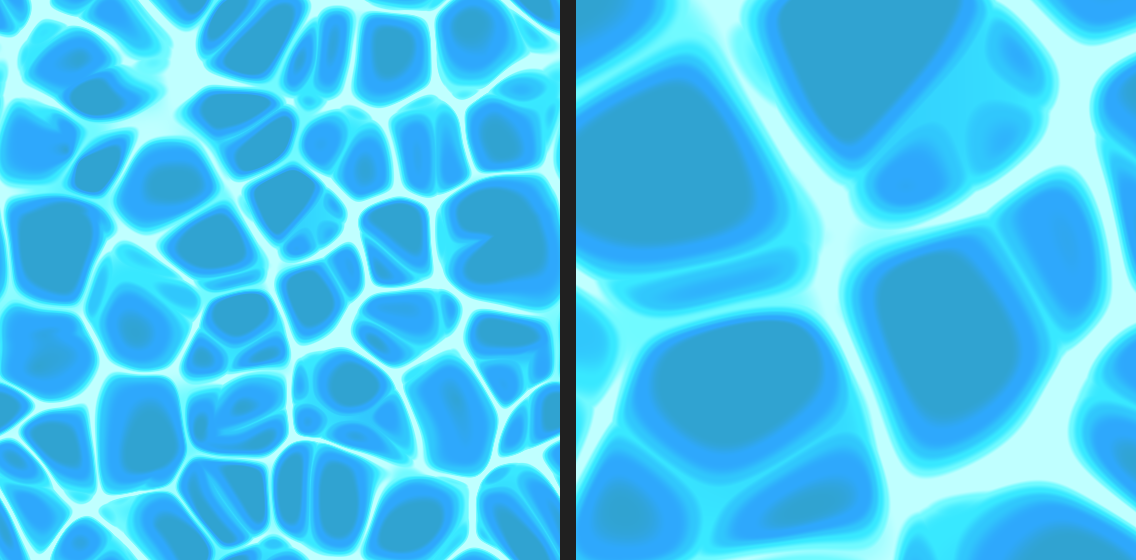
Left: the whole. Right: its middle third, enlarged.
A Shadertoy shader for this texture:

```glsl
// Sunlit pool water: a tiling web of bright caustic lines over blue cells.

const vec3 TEAL  = vec3(0.19, 0.64, 0.82);
const vec3 BLUE  = vec3(0.18, 0.66, 0.99);
const vec3 AZURE = vec3(0.19, 0.78, 0.99);
const vec3 CYAN  = vec3(0.22, 0.91, 1.00);
const vec3 AQUA  = vec3(0.44, 0.98, 1.00);
const vec3 FOAM  = vec3(0.75, 1.00, 1.00);

const float WEB_CELLS  = 6.0;    // main caustic cells per side
const float FOLD_CELLS = 5.0;    // faint secondary cells per side
const float JITTER     = 0.9;    // irregularity of the cells
const float ROUNDING   = 12.0;   // lower gives rounder cell corners
const float BEND       = 0.075;  // broad waviness of the lines
const float RIPPLE     = 0.018;  // fine waviness of the lines
const float FOLD_LIGHT = 0.38;   // brightness of the secondary lines

float hash(vec2 p, float seed) {
    return fract(sin(dot(p, vec2(127.1, 311.7)) + seed * 17.3) * 43758.5453);
}

// Value noise that wraps after n cells
float noise(vec2 uv, float n, float seed) {
    vec2 p = uv * n;
    vec2 i = floor(p);
    vec2 f = fract(p);
    f = f * f * f * (f * (f * 6.0 - 15.0) + 10.0);
    vec2 a = mod(i, n);
    vec2 b = mod(i + 1.0, n);
    return mix(mix(hash(a, seed), hash(vec2(b.x, a.y), seed), f.x),
               mix(hash(vec2(a.x, b.y), seed), hash(b, seed), f.x), f.y);
}

vec2 warp(vec2 uv, float seed) {
    vec2 broad = vec2(noise(uv, 5.0, seed), noise(uv, 5.0, seed + 1.0));
    vec2 fine = vec2(noise(uv, 11.0, seed + 2.0), noise(uv, 11.0, seed + 3.0));
    return uv + BEND * (broad - 0.5) + RIPPLE * (fine - 0.5);
}

// Wrapping cell web: x = rounded distance to the border, y = random per cell
vec2 web(vec2 uv, float n, float seed) {
    vec2 p = uv * n;
    vec2 base = floor(p);
    float nearest = 9.0;
    float total = 0.0;
    float cellRandom = 0.0;
    for (int y = -2; y <= 2; y++) {
        for (int x = -2; x <= 2; x++) {
            vec2 cell = base + vec2(x, y);
            vec2 id = mod(cell, n);
            vec2 offset = vec2(hash(id, seed), hash(id, seed + 1.0)) - 0.5;
            float d = length(cell + 0.5 + JITTER * offset - p);
            total += exp(-ROUNDING * d);
            if (d < nearest) {
                nearest = d;
                cellRandom = hash(id, seed + 2.0);
            }
        }
    }
    float others = total * exp(ROUNDING * nearest) - 1.0;
    float border = -log(max(others, 1e-4)) / ROUNDING;
    return vec2(max(border, 0.0), cellRandom);
}

vec3 waterColour(float light) {
    vec3 c = mix(TEAL, BLUE, smoothstep(0.06, 0.12, light));
    c = mix(c, AZURE, smoothstep(0.16, 0.28, light));
    c = mix(c, CYAN, smoothstep(0.29, 0.43, light));
    c = mix(c, AQUA, smoothstep(0.46, 0.68, light));
    return mix(c, FOAM, smoothstep(0.70, 0.90, light));
}

void mainImage(out vec4 fragColor, in vec2 fragCoord) {
    vec2 uv = fragCoord / iResolution.xy;

    // Main web: a sharp core, and a glow whose reach differs per cell
    vec2 main = web(warp(uv, 3.0), WEB_CELLS, 11.0);
    float coreWidth = mix(0.04, 0.14, noise(uv, 7.0, 21.0));
    float reach = mix(0.06, 0.5, 1.2 * main.y * noise(uv, 5.0, 25.0));
    float strength = mix(0.6, 1.25, noise(uv, 8.0, 29.0));
    float core = exp(-pow(main.x / coreWidth, 2.0));
    float glow = exp(-main.x / reach);
    float light = strength * (0.55 * core + 0.45 * glow);

    // Faint folds that cross the cells in patches
    vec2 fold = web(warp(uv, 41.0), FOLD_CELLS, 47.0);
    float patches = smoothstep(0.35, 0.75, noise(uv, 4.0, 53.0));
    light += FOLD_LIGHT * patches * exp(-fold.x / 0.13);

    // Slow drift between darker and lighter water
    light += 0.08 * (noise(uv, 6.0, 59.0) - 0.5);

    fragColor = vec4(waterColour(light), 1.0);
}
```
